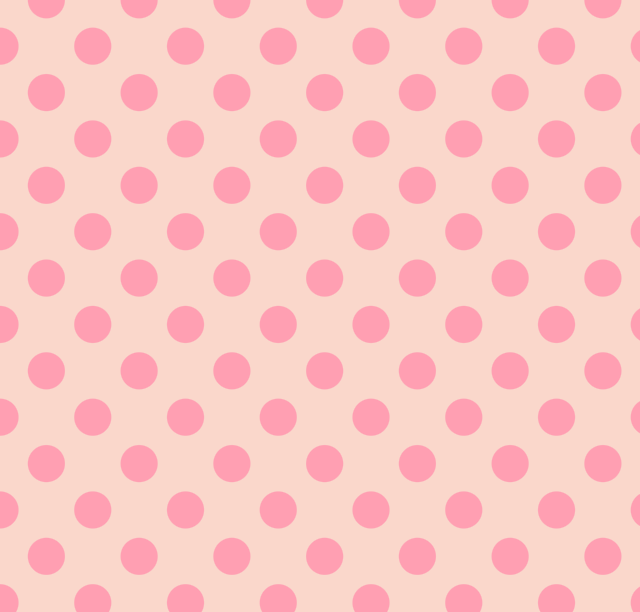
Reproduce this pattern procedurally as a Shadertoy shader.

```glsl
// Staggered pink polka dots on a pale peach ground.

const vec3 PEACH = vec3(0.980, 0.843, 0.798);
const vec3 PINK = vec3(1.000, 0.622, 0.698);
const float REPEATS_ACROSS = 6.9;
const float DOT_RADIUS = 0.2; // in units of one repeat

// Signed distance to the nearest dot of a unit square grid
float dotGrid(vec2 p, float radius) {
    return length(fract(p) - 0.5) - radius;
}

// Two square grids, offset by half a repeat, form the staggered rows
float staggeredDots(vec2 p, float radius) {
    return min(dotGrid(p + vec2(0.0, 0.5), radius),
               dotGrid(p + vec2(0.5, 0.0), radius));
}

// Antialiased coverage of a shape from its signed distance
float coverage(float dist, float pixel) {
    return clamp(0.5 - dist / pixel, 0.0, 1.0);
}

void mainImage(out vec4 fragColor, in vec2 fragCoord) {
    // Repeat units, measured from the top left corner
    float pixel = REPEATS_ACROSS / iResolution.x;
    vec2 p = vec2(fragCoord.x, iResolution.y - fragCoord.y) * pixel;
    p.y += 0.002;

    float dots = coverage(staggeredDots(p, DOT_RADIUS), pixel * 1.2);
    fragColor = vec4(mix(PEACH, PINK, dots), 1.0);
}
```
